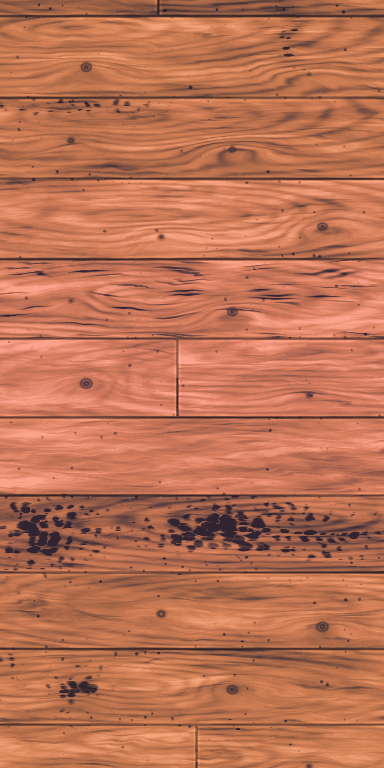
Write a WebGL 1 fragment shader that draws this texture.

```glsl
precision highp float;
uniform vec2 u_resolution;

vec2 hash2(vec2 p) {
  return fract(sin(vec2(dot(p, vec2(127.1, 311.7)), dot(p, vec2(269.5, 183.3)))) * 43758.5);
}

// Cellular noise: distance to the nearest point, and that point's random value
vec2 cells(vec2 p) {
  vec2 base = floor(p), nearest = vec2(9.0, 0.0);
  for (int j = -1; j <= 1; j++) {
    for (int i = -1; i <= 1; i++) {
      vec2 id = base + vec2(float(i), float(j));
      vec2 h = hash2(id);
      float d = length(id + 0.15 + 0.7 * h - p);
      if (d < nearest.x) nearest = vec2(d, fract(h.x * 7.3 + h.y * 3.1));
    }
  }
  return nearest;
}

// Layered, warped sines
float waves(vec2 p) {
  float sum = 0.0, amp = 0.5;
  for (int i = 0; i < 5; i++) {
    p += 0.6 * sin(p.yx * 1.3 + float(i));
    sum += amp * sin(p.x + 1.7 * float(i)) * cos(p.y);
    p = mat2(1.5, 1.1, -1.1, 1.5) * p;
    amp *= 0.68;
  }
  return sum;
}

float blob(vec2 p, vec2 centre, vec2 size) {
  vec2 d = (p - centre) / size;
  return exp(-dot(d, d));
}

float below(float low, float high, float x) {
  return 1.0 - smoothstep(low, high, x);
}

vec3 woodRamp(float tone) {
  vec3 c = mix(vec3(0.19, 0.14, 0.19), vec3(0.42, 0.28, 0.26), clamp(tone * 4.0, 0.0, 1.0));
  c = mix(c, vec3(0.67, 0.405, 0.295), clamp(tone * 4.0 - 1.0, 0.0, 1.0));
  c = mix(c, vec3(0.83, 0.50, 0.355), clamp(tone * 4.0 - 2.0, 0.0, 1.0));
  return mix(c, vec3(0.97, 0.65, 0.52), clamp(tone * 4.0 - 3.0, 0.0, 1.0));
}

void main() {
  vec2 uv = gl_FragCoord.xy / u_resolution;
  vec2 p = vec2(uv.x, 2.0 - 2.0 * uv.y);
  float aa = 1.0 / u_resolution.x;

  // Planks from the top down, narrowing slightly; every fifth row has a butt joint
  float k = (0.107 - sqrt(0.011449 - 0.002 * (0.5 * p.y - 0.021))) / 0.001;
  float row = floor(k), v = k - row;
  float jointed = 1.0 - step(0.5, abs(mod(row + 1.5, 5.0) - 0.5));
  float jointX = 0.462 + 0.01 * (row - 4.0);
  vec2 seed = hash2(vec2(row + 0.37 * jointed * step(jointX, p.x), 3.7));
  vec2 q = vec2(p.x, (v - 0.5) * 0.205);
  float warp = waves(vec2(p.x * 2.6, p.y * 11.0) + seed * 40.0);

  // Knots push the grain aside
  float bend = 0.0, knot = 0.0, halo = 0.0;
  float knotty = step(0.6, abs(row - 5.5));
  for (int i = 0; i < 2; i++) {
    float n = float(i);
    float x = fract(0.5 + 0.34 * cos((row - 2.0) * 1.2566) + 0.58 * n);
    vec2 d = q - vec2(x, 0.025 + 0.02 * sin(row * 3.0 + n * 2.0));
    float r = 0.017 - 0.006 * n;
    float dist = length(d * vec2(0.85, 1.0)) + 0.005 * warp;
    bend += knotty * r * 2.4 * exp(-dot(d * d, vec2(90.0, 900.0)));
    knot += knotty * below(r * 0.4, r, dist) * (0.75 + 0.25 * sin(dist * 800.0));
    halo += knotty * exp(-dist * 38.0) * (1.0 - 0.5 * n);
  }

  // Growth rings and fine fibres
  float field = length(vec2((p.x - seed.x) * 0.14, q.y + (seed.y - 0.5) * 0.16)) + bend + 0.008 * warp;
  float rings = pow(0.5 + 0.5 * sin(field * 400.0 + warp), 2.0);
  vec2 fibre = vec2(p.x * 3.5, (q.y + bend) * 48.0 + warp) + seed * 31.0;
  float streak = waves(fibre);
  float fine = waves(fibre * vec2(3.0, 2.1) + 9.0);
  float reddish = exp(-(row - 4.0) * (row - 4.0) / 5.0);
  float fibrous = 1.0 - step(0.5, abs(row - 5.0));

  float tone = 0.74 + 0.04 * cos((row - 2.0) * 0.8) + 0.06 * reddish;
  tone -= 0.2 * step(row, -0.5) + 0.06 * step(abs(row - 1.0), 0.5);
  tone += 0.13 * waves(p * vec2(4.0, 8.0) + seed * 17.0);
  tone += (0.20 + 0.08 * fibrous) * streak + 0.16 * fine;
  tone -= rings * mix(0.25, 0.06, fibrous) * clamp(0.75 + 0.8 * warp, 0.2, 1.2);
  tone -= 0.2 * halo;

  // Long dark checks along the grain, strongest in one plank
  vec2 check = cells(vec2(p.x * 5.0 + seed.x * 9.0, (q.y + 0.6 * bend) * 90.0 + warp * 2.0));
  float checked = 0.35 + 0.5 * step(abs(row - 3.0), 0.5);
  tone -= 0.6 * checked * below(0.06, 0.38, check.x + 0.1 * fine) * step(0.95 - 0.35 * checked, check.y);

  // Clusters of burnt blotches
  float stain = blob(p, vec2(0.11, 1.39), vec2(0.13, 0.10));
  stain += blob(p, vec2(0.56, 1.38), vec2(0.20, 0.075));
  stain += 0.6 * blob(p, vec2(0.85, 1.40), vec2(0.16, 0.08));
  stain += 0.85 * blob(p, vec2(0.20, 1.79), vec2(0.075, 0.07));
  stain += 0.75 * blob(p, vec2(0.02, 1.73), vec2(0.05, 0.04));
  stain += 0.55 * blob(p, vec2(0.22, 0.28), vec2(0.22, 0.035));
  stain += 0.6 * blob(p, vec2(0.755, 0.12), vec2(0.03, 0.10));
  vec2 blot = cells(p * vec2(29.0, 36.0) + vec2(warp, 0.6 * streak));
  float burn = smoothstep(0.0, 0.3, stain * (0.42 + 0.42 * blot.y) - blot.x + 0.22 * fine);
  tone -= 0.15 * min(stain, 1.0) + 0.55 * burn;
  tone -= 0.08 * step(abs(row - 6.0), 0.5);
  tone = mix(tone, 0.08, clamp(knot, 0.0, 1.0) * 0.9);

  // Specks, grime and pale scuffs beside the seams
  float edge = min(v, 1.0 - v) * 0.205;
  float nearEdge = exp(-edge * 90.0);
  vec2 speck = cells(p * 52.0);
  float mark = below(0.04, 0.26, speck.x + 0.15 * fine);
  tone -= 0.4 * mark * step(0.975 - 0.2 * nearEdge, speck.y);
  tone -= nearEdge * (0.06 + 0.3 * max(warp + fine, 0.0));

  vec3 color = woodRamp(clamp(tone, 0.0, 1.0));
  color *= mix(vec3(0.99, 1.0, 0.93), vec3(1.02, 0.98, 1.07), reddish);
  color = mix(color, vec3(0.62, 0.52, 0.56), 0.6 * mark * nearEdge * step(speck.y, 0.13));

  // Seams of uneven depth and butt joints, with a worn lighter rim
  float joint = mix(1.0, abs(p.x - jointX), jointed);
  float gap = min(edge, joint);
  float depth = 0.72 + 0.25 * sin(floor(k + 0.5) * 2.4 + p.x * 3.0) + 0.25 * fine;
  color += vec3(0.07, 0.05, 0.02) * smoothstep(0.003, 0.005, gap) * below(0.006, 0.011, gap);
  float seam = below(0.0016 - aa * 0.5, 0.0026 + aa, gap + 0.001 * fine);
  color = mix(color, vec3(0.19, 0.13, 0.14), seam * clamp(depth, 0.35, 0.95));
  gl_FragColor = vec4(color, 1.0);
}
```
